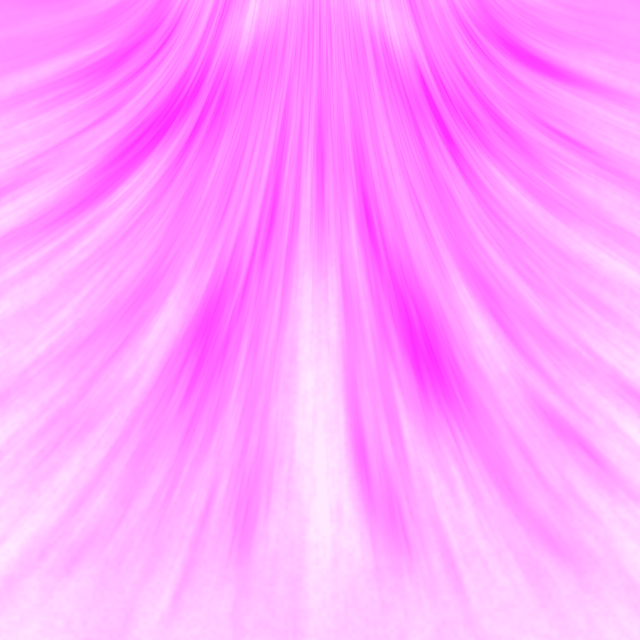
Write a WebGL 2 fragment shader that draws this texture.

```glsl
#version 300 es
precision highp float;
// Magenta feathery streaks fanning down and outward from the top centre on pale pink.
uniform vec2 u_resolution;
out vec4 outColor;

const vec3 PALE = vec3(1.0, 0.91, 1.0);
const vec3 DEEP = vec3(1.0, 0.20, 1.0);
const float SOURCE_LIFT = 0.2;     // height of the fan's origin above the top edge
const float AXIS_STRAIGHTEN = 0.15;// keeps the strands near the axis upright
const float MAX_TUFT_LEAN = 1.6;   // sideways run per unit of drop
const float STREAK_FREQ = 11.0;    // streaks across the flow
const float STREAK_STRETCH = 4.0;  // variation along the flow
const float STREAK_AMOUNT = 0.70;
const float GRAIN_AMOUNT = 0.06;

// Mirrored tufts: distance from the axis, depth from the top, length, width
const int TUFT_COUNT = 12;
const vec4 TUFTS[TUFT_COUNT] = vec4[](
  vec4(0.265, 0.07, 0.13, 0.05), vec4(0.23, 0.185, 0.14, 0.055),
  vec4(0.41, 0.235, 0.13, 0.013), vec4(0.36, 0.33, 0.12, 0.022),
  vec4(0.15, 0.51, 0.14, 0.045), vec4(0.19, 0.61, 0.11, 0.04),
  vec4(0.39, 0.68, 0.09, 0.016), vec4(0.11, 0.80, 0.12, 0.032),
  vec4(0.20, 0.86, 0.12, 0.012), vec4(0.37, 0.86, 0.06, 0.018),
  vec4(0.10, 0.02, 0.09, 0.035), vec4(0.235, 0.50, 0.11, 0.022));
const float TUFT_TONE[TUFT_COUNT] = float[](
  0.36, 0.42, 0.28, 0.14, 0.26, 0.18, 0.28, 0.30, 0.24, 0.12, -0.26, -0.18);

float hash(vec2 p) {
  vec3 q = fract(vec3(p.xyx) * 0.1031);
  q += dot(q, q.yzx + 33.33);
  return fract((q.x + q.y) * q.z);
}

float noise(vec2 p) {
  vec2 i = floor(p), f = fract(p);
  f = f * f * (3.0 - 2.0 * f);
  return mix(mix(hash(i), hash(i + vec2(1, 0)), f.x),
             mix(hash(i + vec2(0, 1)), hash(i + vec2(1, 1)), f.x), f.y);
}

// Coordinates across and along the fan of streamlines
vec2 flowCoords(vec2 p) {
  float depth = p.y + SOURCE_LIFT;
  float axis = AXIS_STRAIGHTEN * exp(-p.x * p.x / 0.03);
  float spread = p.x / (depth * depth + axis);
  return vec2(3.0 * spread / (1.0 + abs(spread)), length(vec2(p.x, depth)));
}

// Soft ellipse leaning with the local flow
float tuft(vec2 p, vec4 shape) {
  float depth = shape.y + SOURCE_LIFT;
  vec2 dir = normalize(vec2(min(2.0 * shape.x, MAX_TUFT_LEAN * depth), depth));
  vec2 d = p - shape.xy;
  vec2 q = vec2(dot(d, dir), d.x * dir.y - d.y * dir.x) / shape.zw;
  return exp(-dot(q, q));
}

// Layered noise stretched along the flow, centred on zero
float streaks(vec2 flow) {
  vec2 q = flow * vec2(STREAK_FREQ, STREAK_STRETCH) + vec2(50.0, 7.0);
  float sum = 0.0, weight = 0.5;
  for (int i = 0; i < 4; i++) {
    sum += weight * (noise(q) - 0.5);
    q = q * vec2(1.9, 1.7) + vec2(17.3, 9.1);
    weight *= 0.64;
  }
  return sum;
}

void main() {
  vec2 uv = gl_FragCoord.xy / u_resolution;
  vec2 p = vec2(uv.x - 0.5, 1.0 - uv.y);
  vec2 folded = vec2(abs(p.x), p.y);

  // Fine fibres, partly mirrored across the axis
  vec2 flow = flowCoords(p);
  vec2 foldedFlow = vec2(abs(flow.x), flow.y);
  float fibre = 0.65 * streaks(foldedFlow) + 0.55 * streaks(flow + vec2(9.0, 3.0));

  // Broad tone: deep above, pale towards the lower edge and sides
  float tone = mix(0.46, 0.17, smoothstep(0.0, 0.85, p.y));
  tone += 0.18 * tuft(folded, vec4(0.10, 0.30, 0.24, 0.13));
  tone += 0.17 * tuft(folded, vec4(0.17, 0.62, 0.28, 0.13));
  tone += 0.13 * tuft(folded, vec4(0.34, 0.54, 0.20, 0.10));
  tone -= 0.09 * smoothstep(0.3, 0.5, folded.x) * smoothstep(0.05, 0.25, p.y);

  // Mirrored tufts, with edges frayed by the fibres
  for (int i = 0; i < TUFT_COUNT; i++)
    tone += TUFT_TONE[i] * tuft(folded, TUFTS[i]) * (1.0 + 1.2 * fibre);

  // Axis: dark stem above a pale lower column, with uneven side strands
  tone += 0.16 * tuft(p, vec4(0.0, 0.24, 0.17, 0.014));
  tone -= 0.20 * tuft(p, vec4(-0.01, 0.60, 0.20, 0.040));
  tone += 0.36 * tuft(p, vec4(0.065, 0.72, 0.15, 0.015));
  tone += 0.14 * tuft(p, vec4(0.045, 0.49, 0.10, 0.010));
  tone -= 0.16 * tuft(p, vec4(0.052, 0.40, 0.07, 0.012));

  // Fibre contrast fades towards the lower edge and upper corners
  float fade = 1.0 - 0.6 * smoothstep(0.76, 1.0, p.y);
  fade *= 1.0 - 0.6 * smoothstep(0.32, 0.5, folded.x) * smoothstep(0.2, 0.0, p.y);
  fade *= 1.0 - 0.45 * tuft(p, vec4(0.0, 0.62, 0.25, 0.05));
  tone += STREAK_AMOUNT * fibre * fade;

  // Paper grain, strongest on pale ground
  float grain = noise(uv * 150.0) + noise(uv.yx * 75.0 + 31.0) - 1.0;
  tone += GRAIN_AMOUNT * grain * (1.0 - smoothstep(0.1, 0.7, tone));

  outColor = vec4(mix(PALE, DEEP, clamp(tone, 0.0, 1.0)), 1.0);
}
```
